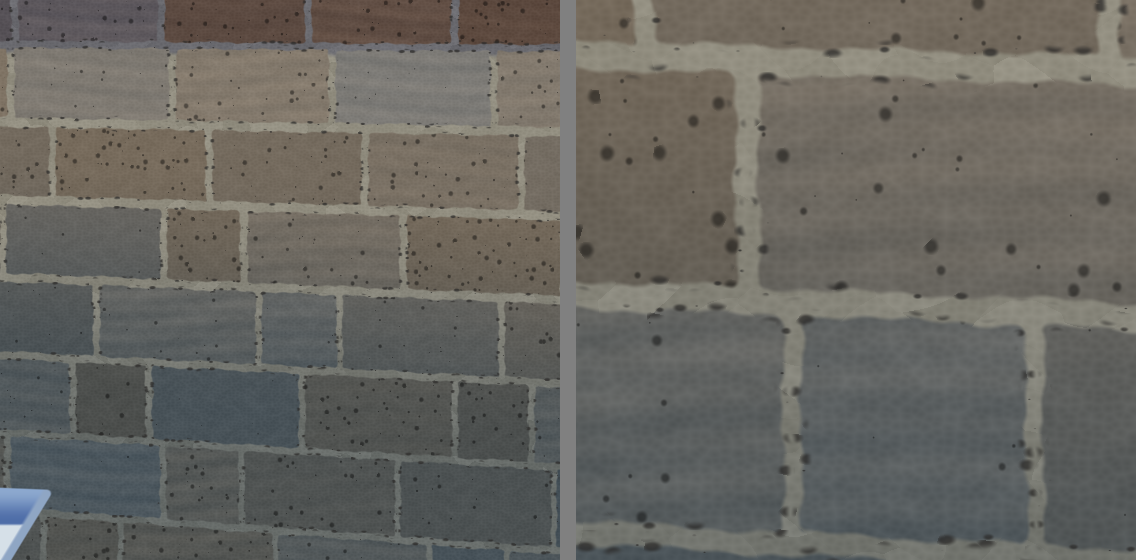
Left, the full canvas; right, a detail of the centre.
A WebGL 2 fragment shader for this texture:

```glsl
#version 300 es
precision highp float;
// Weathered stone wall in sloping courses that fan out slightly to the right.
// Upper courses use whole blocks; lower ones repeat half, whole, whole.
// Cellular noise makes grain and pits, layered sines bend joints and streaks.
uniform vec2 u_resolution;
out vec4 fragColor;

// Per course, top to bottom: start of the bond and length of a whole block.
const vec2 COURSES[8] = vec2[8](
  vec2(.026, .262), vec2(.020, .287), vec2(.094, .279), vec2(.292, .286),
  vec2(.462, .289), vec2(.130, .273), vec2(.292, .279), vec2(.768, .276));

vec2 hash2(vec2 p) {
  vec3 q = fract(p.xyx * vec3(.1031, .1030, .0973));
  q += dot(q, q.yzx + 33.33);
  return fract((q.xx + q.yz) * q.zy);
}

// Distance to the nearest scattered point, and that point's random value.
vec2 cells(vec2 p) {
  vec2 home = floor(p), best = vec2(9., 0.);
  for (int j = -1; j <= 1; j++)
    for (int i = -1; i <= 1; i++) {
      vec2 cell = home + vec2(i, j);
      vec2 jitter = hash2(cell + 57.);
      float dist = length(cell + .15 + .7 * jitter - p);
      if (dist < best.x) best = vec2(dist, hash2(cell + 191.).x);
    }
  return best;
}

// Dark spots; density is the share of cells that hold one.
float pits(vec2 p, float density) {
  vec2 c = cells(p);
  float radius = .48 * smoothstep(1. - density, 1.05 - density * .4, c.y);
  return (1. - smoothstep(radius * .4, radius + .08, c.x)) * step(1. - density, c.y);
}

float roundedBox(vec2 p, vec2 halfSize, float radius) {
  vec2 q = abs(p) - halfSize + radius;
  return length(max(q, 0.)) + min(max(q.x, q.y), 0.) - radius;
}

// Pale blue sheet with a white face, standing in the lower left corner.
vec3 cornerSheet(vec3 wall, vec2 uv, float soft) {
  vec2 side = vec2((uv.x - .02 - .61 * uv.y) / 1.17, uv.y - .129 + .04 * uv.x);
  vec2 q = side + .012;
  float dist = length(max(q, 0.)) + min(max(q.x, q.y), 0.) - .012;
  vec3 sheet = mix(vec3(.31, .43, .66), vec3(.55, .66, .81), smoothstep(.07, .125, uv.y));
  sheet = mix(sheet, vec3(.56, .65, .77), smoothstep(-.020, -.012, side.x));
  float face = smoothstep(.066, .060, uv.y) * smoothstep(-.012, -.018, side.x);
  sheet = mix(sheet, vec3(.84, .88, .91), face);
  return mix(wall, sheet, 1. - smoothstep(-soft, soft, dist));
}

void main() {
  vec2 uv = gl_FragCoord.xy / u_resolution;
  float soft = max(.0018, .8 / u_resolution.y);
  vec2 grain = cells(uv * vec2(150., 190.));
  vec2 blotch = cells(uv * vec2(26., 42.) + .4 * sin(uv.yx * 71.));

  // Uneven joint lines.
  vec2 p = uv + .0013 * sin(uv.yx * vec2(83., 61.) + 2. * sin(uv * 37.));
  p += .0008 * sin(uv.yx * vec2(271., 223.) + uv * 90.) + .0012 * (blotch.y - .5);

  // Find the course.
  float rise = mix(.1387, .1497, p.x);
  float level = (1. - p.y - mix(.079, .086, p.x)) / rise;
  float row = floor(level);
  vec2 course = COURSES[clamp(int(row) + 1, 0, 7)];

  // Find the block within the course: its left end, length and number.
  float along = (p.x - course.x) / course.y;
  float left = floor(along), span = 1., number = left;
  if (row > 1.5) {
    float group = floor(along / 2.5), t = along - group * 2.5;
    float whole = floor(t - .5);
    span = t < .5 ? .5 : 1.;
    left = group * 2.5 + (t < .5 ? 0. : .5 + whole);
    number = group * 3. + 1. + whole;
  }
  vec2 size = vec2(span * course.y, rise);
  vec2 local = vec2((along - left) * course.y, (level - row) * rise) - size * .5;
  vec2 tone = hash2(vec2(number + 23., row + 41.));

  // Joints narrow toward the foot of the wall and at the top course.
  float low = smoothstep(2., 5., level);
  float high = 1. - smoothstep(.06, .14, level);
  vec2 joint = vec2(.0064 - .001 * low, .0084 - .0022 * max(low, high));
  joint.x *= .8 + .35 * hash2(vec2(number, row) + 7.).y;
  float edge = roundedBox(local, size * .5 - joint, .004);

  // Stone colour: warm and light above, cool and dark below.
  float dusk = smoothstep(1.4, 4.7, level - .4 * (uv.x - .5));
  vec3 stone = mix(vec3(.495, .468, .430), vec3(.305, .330, .338), dusk);
  stone -= .03 * smoothstep(.9, 1.1, level) * (1. - dusk);
  if (row < 0.) stone = mix(vec3(.33, .33, .37), vec3(.35, .29, .265), step(.29, uv.x));
  stone += .045 * (tone.x - .5) + vec3(.024, 0., -.026) * (tone.y - .5) * 1.7;

  // Bedding streaks, blotches and grain.
  float bed = sin(uv.y * 170. + 2. * sin(uv.x * 11. + tone.x * 6.) + tone.y * 40.);
  bed *= sin(uv.y * 73. + uv.x * 6. + tone.x * 20.);
  stone += vec3(.026, .022, .018) * bed * smoothstep(.2, .9, tone.x);
  stone += .030 * (blotch.x - .45) + .045 * (grain.x - .45);
  float holes = pits(uv * vec2(95., 88.) + 3., .03 + .16 * tone.y * tone.y);
  stone = mix(stone, stone * .58, holes);

  // Mortar, bluish along the top course.
  vec3 mortar = mix(vec3(.575, .56, .505), vec3(.405, .425, .415), smoothstep(1.8, 5.4, level));
  mortar = mix(mortar, vec3(.42, .42, .44), high);
  mortar += .05 * (grain.x - .45) + .05 * (blotch.y - .5);

  vec3 wall = mix(stone, mortar, smoothstep(-soft, soft, edge));

  // Broken dark gaps where mortar meets stone.
  float rim = 1. - smoothstep(.001, .0055, abs(edge));
  float gaps = pits(uv * vec2(75., 125.) + 11., .36) * rim;
  wall = mix(wall, vec3(.17, .165, .16), .75 * gaps);

  fragColor = vec4(cornerSheet(wall, uv, soft), 1.);
}
```
